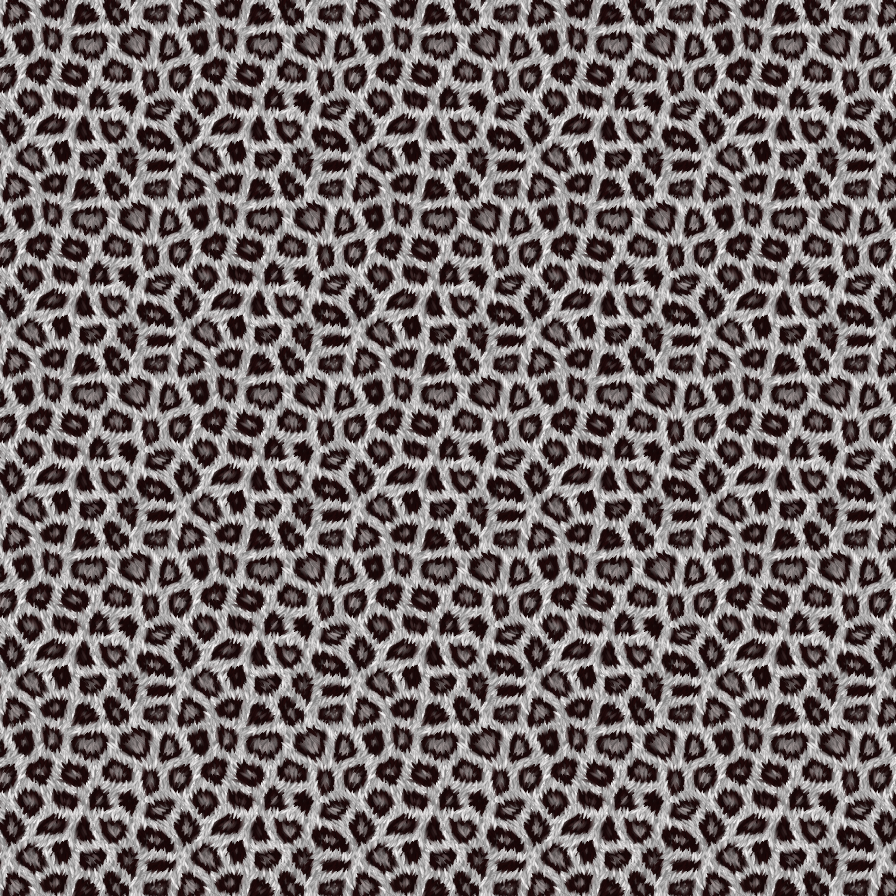
A Shadertoy shader for this texture:

```glsl
#define REPEATS 5.12               // tiles across the canvas
#define SPOTS vec2(5.0, 6.0)       // spots in one tile
#define HAIRS 48.0                 // hair roots along one tile side
#define HAIR_SIZE vec2(0.36, 1.6)  // half width and half length, in root spacings
#define GAP 0.027                  // half width of the pale gap, in tiles
#define RING 0.036                 // width of the dark ring, in tiles
#define ROUNDING 95.0              // higher gives sharper spot corners
#define PALE vec3(0.90, 0.89, 0.89)
#define DARK vec3(0.125, 0.035, 0.038)
#define CORE vec3(0.62, 0.58, 0.58)

vec2 hash2(vec2 p) {
    return fract(sin(vec2(dot(p, vec2(127.1, 311.7)),
                          dot(p, vec2(269.5, 183.3)))) * 43758.5453);
}

// Centre of a spot in tile units; rows are staggered and wrap at the tile edge
vec2 spotCentre(vec2 cell) {
    vec2 jitter = 0.5 + 0.72 * (hash2(mod(cell, SPOTS) + 7.0) - 0.5);
    jitter.x += 0.5 * mod(cell.y, 2.0) - 0.25;
    return (cell + jitter) / SPOTS;
}

// Rounded distance to the cell border, and a random value of the cell
vec2 spotField(vec2 p) {
    vec2 base = floor(p * SPOTS), nearest = base, toNearest = vec2(9.0);
    for (int y = -1; y <= 1; y++)
    for (int x = -1; x <= 1; x++) {
        vec2 cell = base + vec2(x, y);
        vec2 d = spotCentre(cell) - p;
        if (dot(d, d) < dot(toNearest, toNearest)) {
            toNearest = d;
            nearest = cell;
        }
    }
    float sum = 0.0;
    for (int y = -2; y <= 2; y++)
    for (int x = -2; x <= 2; x++) {
        vec2 d = spotCentre(nearest + vec2(x, y)) - p;
        vec2 between = d - toNearest;
        if (dot(between, between) > 1e-5) {
            float border = dot(0.5 * (d + toNearest), normalize(between));
            sum += exp(-ROUNDING * border);
        }
    }
    return vec2(-log(sum) / ROUNDING, hash2(mod(nearest, SPOTS) + 31.0).x);
}

// Pale ground, dark ring and grey core
vec3 coat(vec2 p) {
    vec2 field = spotField(p);
    float inner = GAP + RING * mix(0.8, 1.15, field.y);
    vec3 colour = mix(DARK, CORE, smoothstep(inner - 0.011, inner + 0.011, field.x));
    return mix(PALE, colour, smoothstep(GAP - 0.010, GAP + 0.008, field.x));
}

// Topmost hair over the point; it takes its colour from near its own middle
vec3 fur(vec2 p) {
    vec2 q = p * HAIRS, base = floor(q), middle = q;
    float top = -1.0, shade = 0.58;
    for (int y = -2; y <= 2; y++)
    for (int x = -2; x <= 2; x++) {
        vec2 cell = base + vec2(x, y);
        vec2 id = mod(cell, HAIRS);
        vec2 place = hash2(id), look = hash2(id + 61.0);
        vec2 centre = cell + place;

        // Hair direction drifts across the tile
        vec2 wave = 6.2831853 * centre / HAIRS;
        float angle = 0.45 * sin(wave.x + 2.0 * wave.y)
                    + 0.35 * sin(2.0 * wave.x - wave.y) + 1.1 * (look.x - 0.5);
        vec2 along = vec2(sin(angle), cos(angle));
        vec2 d = q - centre;
        vec2 local = vec2(d.x * along.y - d.y * along.x, dot(d, along)) / HAIR_SIZE;
        float r = dot(local, local);
        if (r < 1.0 && look.y > top) {
            top = look.y;
            middle = centre;
            shade = mix(0.78, 1.12, fract(look.y * 17.0)) * (1.0 - 0.28 * r);
        }
    }
    return coat(mix(q, middle, 0.65) / HAIRS) * shade;
}

void mainImage(out vec4 fragColor, in vec2 fragCoord) {
    // Four samples per pixel smooth the hair edges
    vec3 colour = vec3(0.0);
    for (int i = 0; i < 4; i++) {
        vec2 offset = 0.5 * vec2(i % 2, i / 2) - 0.25;
        vec2 uv = (fragCoord + offset) / iResolution.y;
        colour += fur(vec2(uv.x, 1.0 - uv.y) * REPEATS);
    }
    fragColor = vec4(min(colour * 0.25, 1.0), 1.0);
}
```
